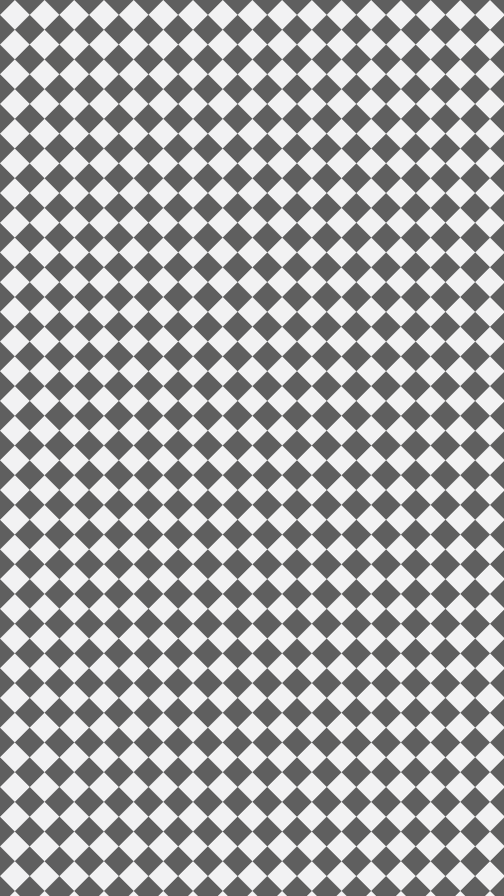
This pattern is drawn by a Shadertoy shader. Its source:

```glsl
// Diagonal two-tone checkerboard of dark and light diamonds.

const float SQUARES_PER_WIDTH = 24.0; // square sides that fit the canvas width
const vec3 DARK = vec3(0.373);
const vec3 LIGHT = vec3(0.949, 0.949, 0.953);

// Turns a point by 45 degrees.
vec2 rotateDiagonal(vec2 p) {
    return vec2(p.x + p.y, p.x - p.y) * inversesqrt(2.0);
}

// Stripes of unit width: +1 around even integers, -1 around odd ones.
vec2 smoothStripes(vec2 q, float edgeWidth) {
    vec2 edgeDistance = 0.5 - abs(mod(q + 1.0, 2.0) - 1.0);
    return clamp(2.0 * edgeDistance / edgeWidth, -1.0, 1.0);
}

// Coverage of the dark squares, from 0 to 1.
float checker(vec2 q, float edgeWidth) {
    vec2 stripes = smoothStripes(q, edgeWidth);
    return 0.5 + 0.5 * stripes.x * stripes.y;
}

void mainImage(out vec4 fragColor, in vec2 fragCoord) {
    // The grid starts with a dark diamond centred on the top left corner.
    float squaresPerPixel = SQUARES_PER_WIDTH / iResolution.x;
    vec2 fromTopLeft = vec2(fragCoord.x, iResolution.y - fragCoord.y);
    vec2 grid = rotateDiagonal(fromTopLeft * squaresPerPixel);

    float darkness = checker(grid, squaresPerPixel);
    fragColor = vec4(mix(LIGHT, DARK, darkness), 1.0);
}
```
